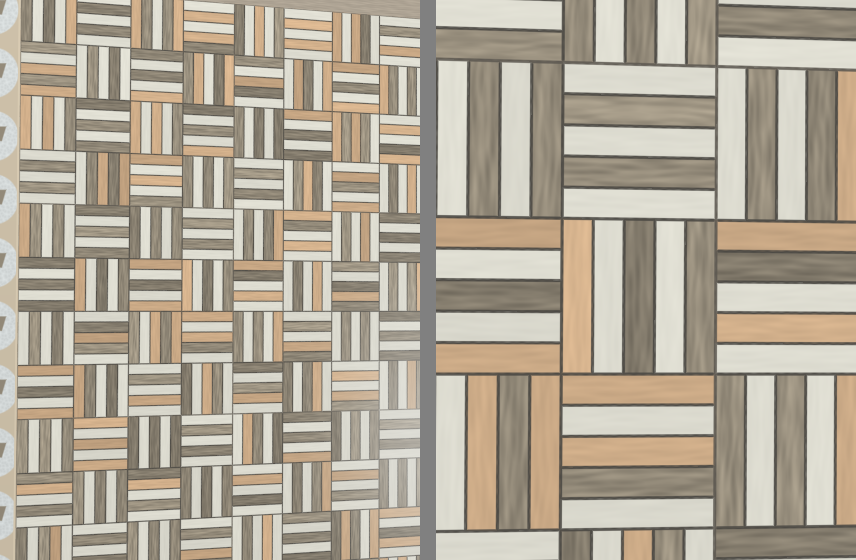
Left, the full canvas; right, a detail of the centre.
Give the GLSL for this pattern, as a Shadertoy shader.

```glsl
#define STRIPS 5.0
#define SLAB 4.0
#define LINE_HALF 0.05
#define GRAIN 0.13
#define GLARE 0.45
#define CREAM vec3(0.865, 0.86, 0.815)
#define ORANGE vec3(0.80, 0.67, 0.53)
#define BROWN vec3(0.57, 0.535, 0.47)
#define GROUT vec3(0.29, 0.28, 0.26)
#define STONE vec3(0.83, 0.85, 0.85)
#define SAND vec3(0.79, 0.74, 0.65)
#define FLOOR_WOOD vec3(0.67, 0.63, 0.57)

float hash(vec2 p) {
    p = fract(p * vec2(0.1031, 0.1137) + 0.317);
    p += dot(p, p.yx + 33.33);
    return fract((p.x + p.y) * p.x * 17.0);
}

// Distance to the nearest of a grid of jittered points
float cellular(vec2 p) {
    vec2 cell = floor(p);
    float nearest = 2.0;
    for (int j = -1; j <= 1; j++) {
        for (int i = -1; i <= 1; i++) {
            vec2 c = cell + vec2(i, j);
            vec2 site = c + vec2(hash(c), hash(c + 71.3));
            nearest = min(nearest, distance(p, site));
        }
    }
    return nearest;
}

// Long fibres: x runs along the plank, y across it
float woodGrain(vec2 p, float seed) {
    float bend = 0.6 * sin(p.x * 5.0 + seed * 40.0) + 0.3 * sin(p.x * 13.0 + p.y * 4.0);
    float fibre = 0.6 * sin(p.y * 9.0 + bend * 2.0 + seed * 20.0)
                + 0.4 * sin(p.y * 23.0 - bend * 3.0 + seed * 50.0);
    float flecks = cellular(vec2(p.x * 4.0, p.y * 5.0) + seed * 60.0) - 0.45;
    return fibre * 0.6 + flecks * 0.9;
}

// Walk through cream, orange and brown: neighbours differ, orange is rarest
int stripColour(vec2 square, float strip) {
    float start = hash(square + 5.7);
    int tone = start < 0.40 ? 0 : start < 0.62 ? 1 : 2;
    for (int i = 1; i < int(STRIPS); i++) {
        if (float(i) > strip) break;
        float single = tone == 0 ? 0.3 : tone == 1 ? 0.4 : 0.7;
        tone += hash(square + vec2(float(i) * 7.0, 19.0)) < single ? 1 : 2;
        tone = tone % 3;
    }
    return tone;
}

// One basket-weave square; pixel is the pixel size in squares
vec3 parquet(vec2 uv, float pixel) {
    vec2 square = floor(uv);
    vec2 f = fract(uv);
    bool upright = mod(square.x + square.y, 2.0) < 0.5;
    vec2 plank = upright ? f.yx : f;
    float across = plank.y * STRIPS;
    float strip = floor(across);
    float seed = hash(square * 3.1 + strip * 11.0);

    int tone = stripColour(square, strip);
    vec3 wood = tone == 0 ? CREAM : tone == 1 ? ORANGE : BROWN;
    float depth = tone == 0 ? 0.15 : tone == 1 ? 0.35 : 1.1;
    float shade = tone == 0 ? 0.04 : tone == 1 ? 0.14 : 0.24;
    wood *= 1.0 + GRAIN * depth * woodGrain(vec2(plank.x, across), seed);
    wood *= 1.0 + shade * (seed - 0.5);

    // Dark joints, fading in and out a little along their length
    float toStrip = min(fract(across), 1.0 - fract(across));
    float toEnd = min(plank.x, 1.0 - plank.x) * STRIPS;
    float soft = 0.8 * pixel * STRIPS;
    float joint = 1.0 - smoothstep(LINE_HALF - soft, LINE_HALF + soft, min(toStrip, toEnd));
    joint *= 0.88 + 0.08 * sin(plank.x * 70.0 + strip * 3.0) * sin(plank.x * 31.0);

    // Paler seam where whole slabs meet
    vec2 slab = abs(fract(uv / SLAB + 0.5) - 0.5) * SLAB;
    float seam = 1.0 - smoothstep(0.008, 0.012 + pixel, min(slab.x, slab.y));
    return mix(wood, mix(GROUT, FLOOR_WOOD * 0.65, 0.5 * seam), joint);
}

// Side strip: speckled stone discs on sand
vec3 border(vec2 p, float pixel) {
    float y = (fract(p.y / 0.113 + 0.35) - 0.5) * 0.113;
    float disc = length(vec2(p.x + 0.012, y)) - 0.045;
    vec3 stone = STONE * (0.96 + 0.08 * cellular(p * 170.0));
    vec3 col = mix(stone, SAND, smoothstep(-pixel, pixel, disc));
    float wedge = max(abs(y + 0.004) - 0.013, p.x + y * 0.3 - 0.006);
    return mix(BROWN, col, smoothstep(-pixel, pixel, wedge));
}

void mainImage(out vec4 fragColor, in vec2 fragCoord) {
    vec2 p = fragCoord / iResolution.xy;
    float aspect = iResolution.x / iResolution.y;
    float pixel = 1.0 / iResolution.y;
    float down = 1.0 - p.y;

    // Mild perspective: squares shrink toward the right
    float side = p.x - 0.0434 - 0.014 * (p.y - 0.5) * (1.0 - p.x);
    float pitch = 0.0971 - 0.010 * p.x;
    vec2 uv = vec2(side * (7.326 + 0.951 * side), 6.0 + (down - 0.556) / pitch);
    float squarePixel = pixel / pitch;

    vec3 col = parquet(uv, squarePixel);
    vec3 planks = FLOOR_WOOD * (1.0 + 0.06 * woodGrain(vec2(uv.x, uv.y * 6.0), 0.4));
    col = mix(planks, col, smoothstep(-squarePixel, squarePixel, uv.y));

    // Sand edging and discs on the left
    vec3 trim = mix(border(vec2(p.x * aspect, down), pixel), SAND * 1.06, smoothstep(-0.05, -0.03, uv.x));
    col = mix(trim, col, smoothstep(-squarePixel, squarePixel, uv.x));

    // Window glare at the lower right, soft light from above
    vec2 g = (p - vec2(1.02, 0.22)) / vec2(0.20, 0.24);
    col = mix(col, vec3(0.91, 0.91, 0.90), GLARE * exp(-dot(g, g)));
    col *= 0.98 + 0.04 * p.y;
    fragColor = vec4(clamp(col, 0.0, 1.0), 1.0);
}
```
